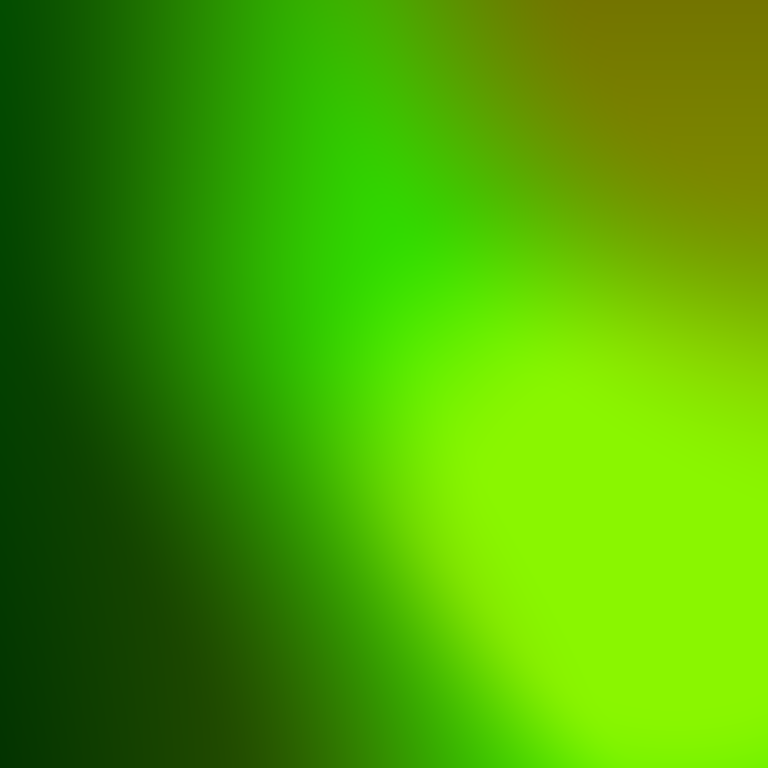
Reproduce this background procedurally as a WebGL 1 fragment shader.

```glsl
precision highp float;
// Soft blurred gradient: dark green left, leaf green middle, lime glow and olive corner.

uniform vec2 u_resolution;

// Deep green shade, lighter toward the centre
vec3 shadeColor(float x, float depth) {
  return vec3(0.01 + 0.4 * x, mix(0.30, 0.20, depth) + 0.3 * x * depth, 0.0);
}

// Lit area: leaf green with a lime glow at the lower right
vec3 lightColor(float x, float depth) {
  vec3 leaf = vec3(0.19, min(0.78 + 0.25 * depth, 0.90), 0.0);
  vec3 lime = vec3(0.54, 0.965, 0.0);
  float reach = length(vec2(x - 0.88, 1.15 * (depth - 0.7)));
  float glow = 1.0 - smoothstep(0.25, 0.60, reach);
  glow *= smoothstep(-0.37, -0.06, x - 0.9 * depth);
  return mix(leaf, lime, glow);
}

// Coverage of the olive patch around the upper right corner
float oliveMask(float x, float depth) {
  vec2 corner = vec2(1.0 - x, depth);
  float reach = length(corner) + 0.6 * corner.x * corner.y;
  return 1.0 - smoothstep(0.22, 0.68, reach);
}

void main() {
  vec2 uv = gl_FragCoord.xy / u_resolution;
  float x = uv.x;
  float depth = 1.0 - uv.y; // 0 at the top, 1 at the bottom

  // Shade boundary bends to the right as it descends
  float boundary = 0.185 + 0.30 * smoothstep(0.3, 1.1, depth);
  float lit = smoothstep(-0.20, 0.35, x - boundary);
  vec3 color = mix(shadeColor(x, depth), lightColor(x, depth), lit);

  // Olive corner, warmer and brighter lower down
  vec3 olive = vec3(0.45 + 0.15 * depth, 0.455 + 0.32 * depth, 0.0);
  color = mix(color, olive, oliveMask(x, depth));

  gl_FragColor = vec4(color, 1.0);
}
```
